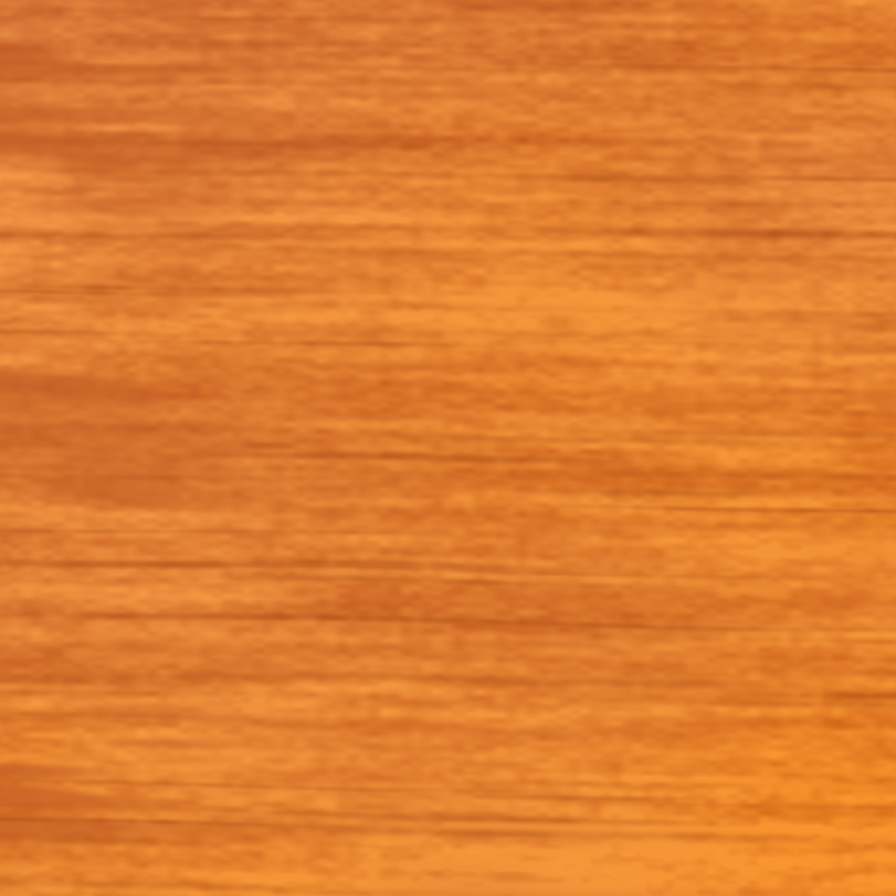
Reproduce this texture procedurally as a Shadertoy shader.

```glsl
#define STREAKS 64
#define CLUSTERS 7.0
#define SLOPE 0.016
#define STREAK_WIDTH 0.0027
#define STREAK_DEPTH 0.56
#define GRAIN_CONTRAST 1.0
#define DARK_WOOD vec3(0.800, 0.390, 0.130)
#define LIGHT_WOOD vec3(0.932, 0.556, 0.222)
#define STAIN vec3(0.770, 0.365, 0.145)
#define STREAK_COLOR vec3(0.640, 0.270, 0.065)

// Sineless hash, 0 to 1
float hash(vec2 p) {
    vec3 q = fract(p.xyx * 0.1031);
    q += dot(q, q.yzx + 33.33);
    return fract((q.x + q.y) * q.z);
}

float noise(vec2 p) {
    vec2 cell = floor(p), f = fract(p);
    f = f * f * (3.0 - 2.0 * f);
    float low = mix(hash(cell), hash(cell + vec2(1, 0)), f.x);
    float high = mix(hash(cell + vec2(0, 1)), hash(cell + vec2(1, 1)), f.x);
    return mix(low, high, f.y);
}

// Noise around zero, stretched along the fibres
float fibre(vec2 p, float along, float across) {
    return noise(p * vec2(along, across) + across * 1.7) - 0.5;
}

// Soft dark lines gathered in loose clusters, broken and fading at both ends
float streaks(vec2 p) {
    float light = 1.0;
    for (int i = 0; i < STREAKS; i++) {
        float id = float(i);
        float cluster = mod(id, CLUSTERS);
        float spread = hash(vec2(id, 3.0)) + hash(vec2(id, 5.0)) - 1.0;
        float height = (cluster + 0.5 + 0.58 * spread) / CLUSTERS;
        float centre = hash(vec2(id, 11.0)) * 1.2 - 0.1;
        float halfLength = mix(0.18, 0.65, hash(vec2(id, 17.0)));
        float width = STREAK_WIDTH * mix(0.75, 1.4, hash(vec2(id, 23.0)));
        float strength = mix(0.2, 0.95, hash(vec2(id, 29.0)));
        float drift = 0.003 * (noise(vec2(p.x * 5.0, id * 7.3)) - 0.5);
        float d = (p.y - height - drift) / width;
        float ends = 1.0 - smoothstep(0.2, 1.0, abs(p.x - centre) / halfLength);
        float broken = mix(0.35, 1.0, noise(vec2(p.x * 38.0, id * 3.7)));
        light *= 1.0 - exp(-0.5 * d * d) * ends * strength * broken;
    }
    return 1.0 - light;
}

void mainImage(out vec4 fragColor, in vec2 fragCoord) {
    vec2 uv = fragCoord / iResolution.xy;

    // Fibres sink a little to the right and bend gently
    vec2 p = uv;
    p.y += SLOPE * (uv.x - 0.5) + 0.006 * (noise(uv * vec2(2.5, 3.0)) - 0.5);

    // Broad bands and growth lines
    float tone = 0.50 * fibre(p, 1.3, 9.0)
               + 0.44 * fibre(p, 2.2, 34.0)
               + 0.46 * fibre(p, 4.0, 72.0)
               + 0.46 * fibre(p, 7.0, 110.0)
               + 0.26 * fibre(p, 5.0, 4.0);
    // Fine mottling of short fibres
    tone += 0.42 * fibre(p, 40.0, 125.0)
          + 0.36 * fibre(p, 85.0, 165.0);
    tone = 0.72 + GRAIN_CONTRAST * tone - 0.12 * (uv.y - 0.5);
    vec3 color = mix(DARK_WOOD, LIGHT_WOOD, clamp(tone, -0.2, 1.2));

    // Paler, duller varnish towards the upper left
    float haze = 0.6 * (uv.y - 0.5) - 0.35 * (uv.x - 0.5) + 0.5 * fibre(p, 3.0, 6.0);
    color += haze * vec3(-0.022, 0.012, 0.095);

    // Reddish stains, strongest along the left side
    float side = 1.0 - smoothstep(0.0, 0.34, uv.x);
    float blot = noise(p * vec2(5.0, 18.0) + 41.0) + 0.7 * fibre(p, 6.0, 60.0);
    float stain = smoothstep(0.45, 0.95, blot) * mix(0.14, 0.72, side);
    color = mix(color, STAIN, stain);

    color = mix(color, STREAK_COLOR, STREAK_DEPTH * streaks(p));
    fragColor = vec4(clamp(color, 0.0, 1.0), 1.0);
}
```
